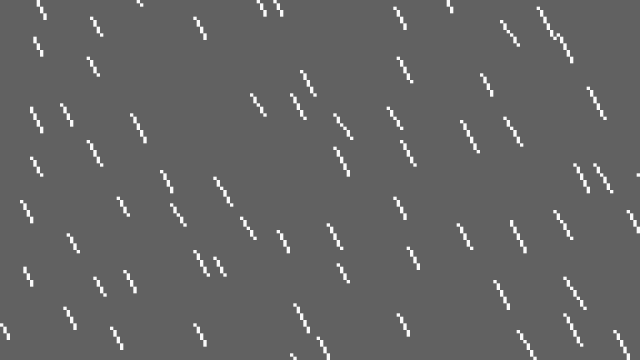
A Shadertoy shader for this pattern:

```glsl
const vec3 BACKGROUND = vec3(0.38);
const vec3 STREAK_COLOR = vec3(0.98);
const float BLOCKS_HIGH = 108.0;           // coarse blocks per canvas height
const float CELL = 16.0;                   // blocks between streaks
const float PRESENCE = 0.86;               // share of cells holding a streak
const float JITTER = 0.8;                  // scatter inside a cell
const vec2 MEAN_ROWS = vec2(6.6, 8.9);     // streak height, left and right side
const float ROWS_SPREAD = 3.4;
const vec2 MEAN_SLOPE = vec2(0.51, 0.61);  // sideways step per row, left and right
const float SLOPE_SPREAD = 0.2;

float hash(vec2 p, float seed) {
    return fract(sin(dot(p, vec2(127.1, 311.7)) + seed * 74.7) * 43758.5453);
}

// 1 if the stair-stepped streak owned by this cell covers the block
float streak(vec2 block, vec2 cell, float blocksWide) {
    if (hash(cell, 1.0) > PRESENCE) return 0.0;
    float side = clamp((cell.x + 0.5) * CELL / blocksWide, 0.0, 1.0);
    float rows = floor(mix(MEAN_ROWS.x, MEAN_ROWS.y, side)
               + (hash(cell, 2.0) - 0.5) * ROWS_SPREAD + 0.5);
    float slope = mix(MEAN_SLOPE.x, MEAN_SLOPE.y, side)
                + (hash(cell, 3.0) - 0.5) * SLOPE_SPREAD;
    float shift = floor(slope * (rows - 1.0) + 0.5);

    vec2 scatter = vec2(hash(cell, 4.0), hash(cell, 5.0)) - 0.5;
    vec2 center = (cell + 0.5 + scatter * JITTER) * CELL;
    vec2 top = floor(center + vec2(-shift, rows) * 0.5);

    float row = top.y - block.y;
    if (row < 0.0 || row >= rows) return 0.0;
    float column = floor(row * shift / (rows - 1.0) + 0.5);
    return abs(block.x - top.x - column) < 0.5 ? 1.0 : 0.0;
}

// Union of the streaks in the neighbouring cells
float blockValue(vec2 block, float blocksWide) {
    vec2 home = floor(block / CELL);
    float value = 0.0;
    for (int j = -1; j <= 1; j++)
        for (int i = -1; i <= 1; i++)
            value = max(value, streak(block, home + vec2(i, j), blocksWide));
    return value;
}

void mainImage(out vec4 fragColor, in vec2 fragCoord) {
    float pixelSize = BLOCKS_HIGH / iResolution.y;
    float blocksWide = iResolution.x * pixelSize;
    vec2 p = fragCoord * pixelSize;

    // Box-filter the block edges over the footprint of one pixel
    vec2 low = floor(p - 0.5 * pixelSize);
    vec2 high = floor(p + 0.5 * pixelSize);
    vec2 share = clamp((p + 0.5 * pixelSize - high) / pixelSize, 0.0, 1.0);
    float bottomEdge = mix(blockValue(low, blocksWide),
                           blockValue(vec2(high.x, low.y), blocksWide), share.x);
    float topEdge = mix(blockValue(vec2(low.x, high.y), blocksWide),
                        blockValue(high, blocksWide), share.x);

    float coverage = mix(bottomEdge, topEdge, share.y);
    fragColor = vec4(mix(BACKGROUND, STREAK_COLOR, coverage), 1.0);
}
```
